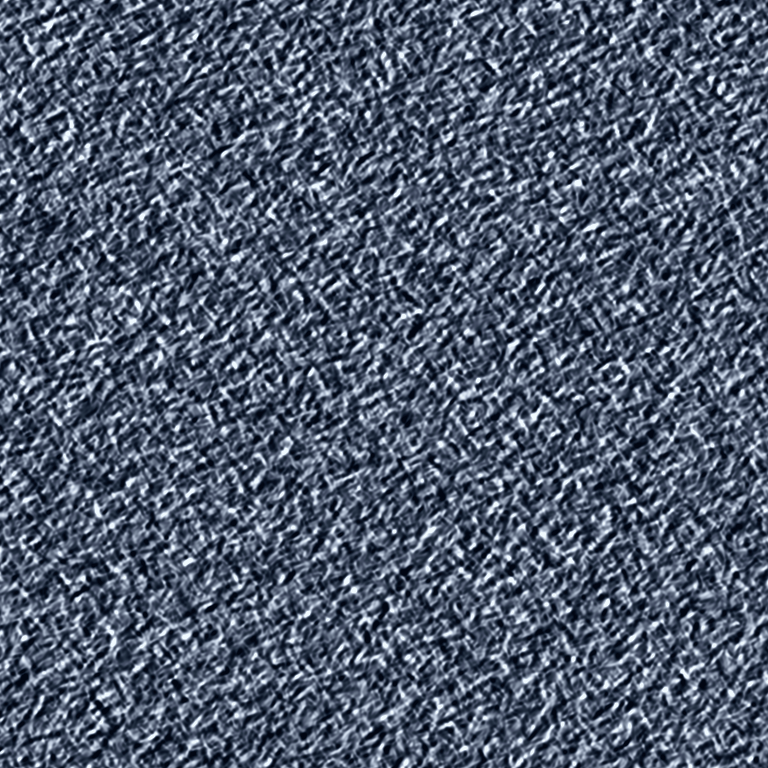
Write a Shadertoy shader that draws this texture.

```glsl
// Dense blue-grey grain made of short, crossing, soft-edged strokes.
// Three sizes of randomly placed striped Gaussians are summed to a field
// of unit deviation, which a steel-blue colour ramp then shades.

const float TAU = 6.2831853;
const int STROKES_PER_CELL = 4;
const float STROKE_LENGTH = 0.52;  // in cells
const float STROKE_WIDTH = 0.30;
const float STRIPE_FREQUENCY = 8.0;

vec2 hash2(vec2 p) {
    vec2 q = vec2(dot(p, vec2(127.1, 311.7)), dot(p, vec2(269.5, 183.3)));
    return fract(sin(q) * 43758.5453);
}

// Most strokes rise to the right, the others cross them steeply.
float strokeAngle(float choice, float spread) {
    float risingShare = 0.68;
    return choice < risingShare ? 0.75 + (spread - 0.5) * 1.1
                                : -1.0 + (spread - 0.5) * 0.9;
}

// One soft stroke with darker or lighter flanks.
float stroke(vec2 offset, float angle, float phase) {
    vec2 along = vec2(cos(angle), sin(angle));
    float u = dot(offset, along);
    float v = dot(offset, vec2(-along.y, along.x));
    vec2 scaled = vec2(u / STROKE_LENGTH, v / STROKE_WIDTH);
    return exp(-dot(scaled, scaled)) * cos(STRIPE_FREQUENCY * v + phase);
}

// Sum of scattered strokes, scaled to a deviation near one.
float strokeField(vec2 p, float seed) {
    vec2 cell = floor(p);
    vec2 local = p - cell;
    float sum = 0.0;
    for (int y = -1; y <= 1; y++) {
        for (int x = -1; x <= 1; x++) {
            vec2 neighbour = vec2(float(x), float(y));
            for (int i = 0; i < STROKES_PER_CELL; i++) {
                vec2 id = cell + neighbour + seed + float(i) * vec2(17.3, 41.9);
                vec2 place = hash2(id);
                vec2 shape = hash2(id + 7.7);
                float phase = TAU * fract(place.x * 37.0 + shape.y * 53.0);
                float angle = strokeAngle(shape.x, shape.y);
                sum += stroke(local - neighbour - place, angle, phase);
            }
        }
    }
    float energy = TAU * STROKE_LENGTH * STROKE_WIDTH / 8.0;
    return sum / sqrt(float(STROKES_PER_CELL) * energy);
}

vec3 blend(vec3 colour, vec3 next, float low, float high, float level) {
    return mix(colour, next, clamp((level - low) / (high - low), 0.0, 1.0));
}

// Ramp stops lie at the levels that give each colour its share.
vec3 steelRamp(float level) {
    vec3 black = vec3(0.00, 0.02, 0.07);
    vec3 navy = vec3(0.04, 0.08, 0.15);
    vec3 slate = vec3(0.15, 0.20, 0.27);
    vec3 steel = vec3(0.27, 0.31, 0.40);
    vec3 grey = vec3(0.40, 0.45, 0.53);
    vec3 mist = vec3(0.56, 0.61, 0.69);
    vec3 ice = vec3(0.77, 0.82, 0.89);
    vec3 white = vec3(0.94, 0.98, 1.00);
    vec3 colour = blend(black, navy, -2.10, -1.34, level);
    colour = blend(colour, slate, -1.34, -0.55, level);
    colour = blend(colour, steel, -0.55, 0.00, level);
    colour = blend(colour, grey, 0.00, 0.50, level);
    colour = blend(colour, mist, 0.50, 1.04, level);
    colour = blend(colour, ice, 1.04, 1.75, level);
    return blend(colour, white, 1.75, 2.40, level);
}

void mainImage(out vec4 fragColor, in vec2 fragCoord) {
    vec2 uv = fragCoord / iResolution.y;

    // Medium grain leads; coarse patches and fine flecks vary it.
    float level = 0.82 * strokeField(uv * 48.0, 3.0)
                + 0.45 * strokeField(uv * 80.0, 131.0)
                + 0.35 * strokeField(uv * 27.0, 277.0);

    fragColor = vec4(steelRamp(level), 1.0);
}
```
